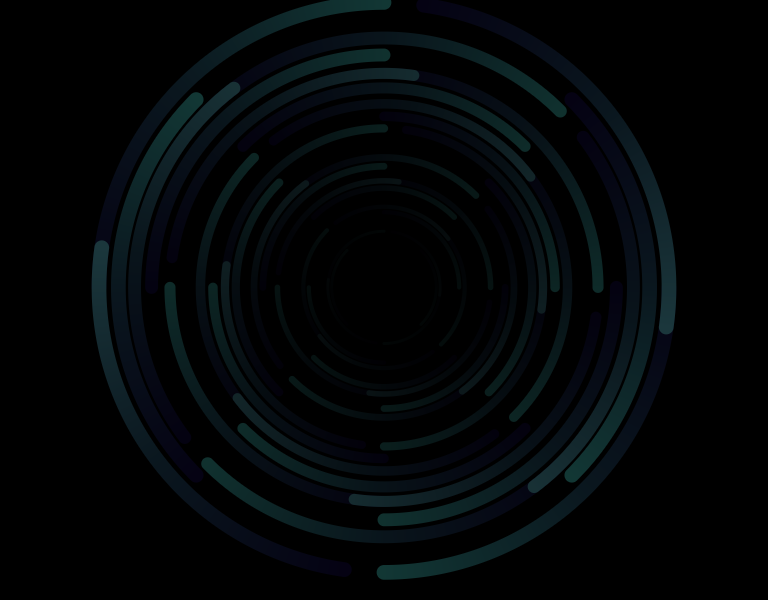
This background is drawn by a Shadertoy shader. Its source:

```glsl
#define CENTER_Y 0.521
#define OUTER_RADIUS 0.475
#define HALF_WIDTH 0.0258
#define INNER_RATIO 0.932
#define TURN_STEP 45.0
#define OVERLAY_TURN 82.0
#define TEAL vec3(0.07, 0.215, 0.205)
#define STEEL vec3(0.105, 0.215, 0.235)
#define MID_BLUE vec3(0.04, 0.09, 0.12)
#define NAVY vec3(0.018, 0.008, 0.075)

const int GROUPS = 9;
const float SCALES[GROUPS] = float[](1.0, 0.875, 0.751, 0.644, 0.558, 0.456, 0.374, 0.283, 0.197);

// Head to tail gradient, t from 0 to 1
vec3 tailColor(vec3 head, float t) {
    return t < 0.5 ? mix(head, MID_BLUE, t * 2.0) : mix(MID_BLUE, NAVY, t * 2.0 - 1.0);
}

// Two opposite quarter arcs with round caps, running counterclockwise from the head
void drawArcs(inout vec3 color, vec2 p, float radius, float halfWidth,
              float headDegrees, vec3 head, float fade) {
    // Turn the arc's middle onto the x axis and fold the opposite arc over it
    float turn = radians(headDegrees + 45.0);
    vec2 axis = vec2(cos(turn), sin(turn));
    vec2 q = vec2(dot(p, axis), dot(p, vec2(-axis.y, axis.x)));
    q *= q.x < 0.0 ? -1.0 : 1.0;

    // Distance to the ring, or to the cap centre beyond its ends
    vec2 cap = vec2(radius * sqrt(0.5));
    float d = abs(q.y) < q.x ? abs(length(q) - radius)
                             : length(vec2(q.x, abs(q.y)) - cap);
    float pixel = 1.0 / iResolution.y;
    float coverage = clamp(0.5 + (halfWidth - d) / pixel, 0.0, 1.0);

    float t = clamp(atan(q.y, max(q.x, 1e-5)) / radians(90.0) + 0.5, 0.0, 1.0);
    color = mix(color, tailColor(head, t) * fade, coverage);
}

void mainImage(out vec4 fragColor, in vec2 fragCoord) {
    vec2 p = fragCoord / iResolution.y;
    p -= vec2(0.5 * iResolution.x / iResolution.y, CENTER_Y);
    vec3 color = vec3(0.0);

    // Nested groups shrink, turn clockwise and dim toward the centre
    for (int i = 0; i < GROUPS; i++) {
        float radius = OUTER_RADIUS * SCALES[i];
        float halfWidth = radius * HALF_WIDTH;
        float turn = 90.0 - TURN_STEP * float(i);
        float fade = 1.0 - float(i) / float(GROUPS);

        drawArcs(color, p, radius * INNER_RATIO, halfWidth, turn + 45.0, TEAL, fade);
        drawArcs(color, p, radius, halfWidth, turn, TEAL, fade);
        drawArcs(color, p, radius, halfWidth, turn + OVERLAY_TURN, STEEL, fade);
    }

    fragColor = vec4(color, 1.0);
}
```
